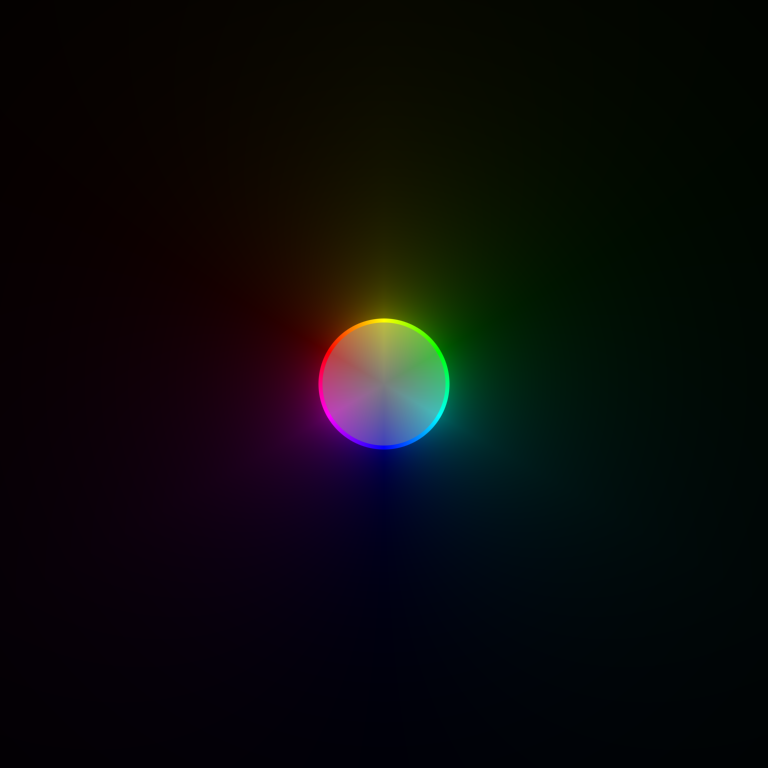
Give the GLSL for this background, as a three.js fragment shader.

```glsl
// A softly shaded color wheel disc with a bright rim and a rainbow glow on black.
#define CENTER vec2(0.5, 0.5)
#define RADIUS 0.0853
#define RIM_WIDTH 0.0052
#define EDGE_SOFTNESS 0.001
#define HUE_OFFSET 150.0
#define DISC_GRAY 0.49
#define DISC_TINT 0.52
#define GLOW_STRENGTH 0.022
#define GLOW_SPREAD 0.05
#define GLOW_FLOOR 0.017

varying vec2 vUv;

// Fully saturated color for a hue given in turns.
vec3 hueColor(float hue) {
  vec3 sector = mod(hue * 6.0 + vec3(0.0, 4.0, 2.0), 6.0);
  return clamp(abs(sector - 3.0) - 1.0, 0.0, 1.0);
}

// Antialiased coverage of a signed distance, 1 inside.
float coverage(float signedDistance) {
  return 1.0 - smoothstep(-EDGE_SOFTNESS, EDGE_SOFTNESS, signedDistance);
}

void main() {
  vec2 offset = vUv - CENTER;
  float radius = length(offset);
  float rimDistance = radius - RADIUS;

  // Hue runs clockwise around the center.
  float angle = radius > 0.0 ? degrees(atan(offset.y, offset.x)) : 0.0;
  vec3 wheel = hueColor((HUE_OFFSET - angle) / 360.0);

  // Glow falls off with distance from the rim.
  float falloff = GLOW_STRENGTH / (max(rimDistance, 0.0) + GLOW_SPREAD);
  vec3 color = wheel * max(falloff - GLOW_FLOOR, 0.0);

  // Bright rim, then the disc fading to gray at its center.
  color = mix(color, wheel, coverage(rimDistance));
  vec3 disc = mix(vec3(DISC_GRAY), wheel, DISC_TINT * radius / RADIUS);
  color = mix(color, disc, coverage(rimDistance + RIM_WIDTH));

  gl_FragColor = vec4(color, 1.0);
}
```
